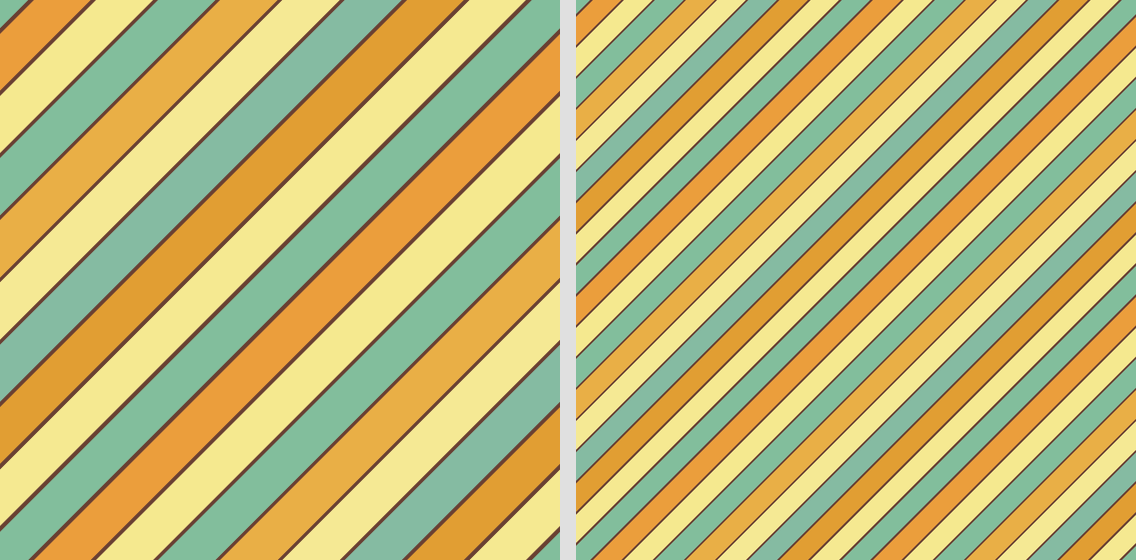
Left, the tile; right, the same tile 2 across and 2 down.
Reproduce this pattern procedurally as a Shadertoy shader.

```glsl
// Retro diagonal stripes: nine 45-degree bands in green, orange and cream,
// parted by thin brown lines. The diagonal coordinate x - y spans a whole
// number of bands per canvas, so every edge wraps onto the opposite one.

#define BANDS 9.0          // bands across and down
#define PHASE 0.5          // shift of the bands, in bands
#define LINE_WIDTH 0.084   // mean line width, in bands
#define LINE_VARY 0.010    // slow change of line width between bands
#define BROWN vec3(0.41, 0.25, 0.20)

const float TAU = 6.2831853;

// Three shades of each hue, one per green-orange-cream group
const vec3 GREEN[3] = vec3[3](
    vec3(0.51, 0.745, 0.61), vec3(0.51, 0.745, 0.61), vec3(0.522, 0.735, 0.635));
const vec3 ORANGE[3] = vec3[3](
    vec3(0.92, 0.62, 0.235), vec3(0.915, 0.685, 0.275), vec3(0.883, 0.62, 0.20));
const vec3 CREAM[3] = vec3[3](
    vec3(0.96, 0.915, 0.56), vec3(0.96, 0.915, 0.58), vec3(0.96, 0.915, 0.57));

vec3 bandColor(float band) {
    int index = int(mod(band, BANDS));
    int group = (index / 3) % 3;
    int hue = index % 3;
    return hue == 0 ? GREEN[group] : hue == 1 ? ORANGE[group] : CREAM[group];
}

// Coverage of the line nearest to t, thinnest around the middle group
float lineMask(float t, float pixel) {
    float edge = floor(t + 0.5);
    float width = LINE_WIDTH - LINE_VARY * cos(TAU * (edge - 4.5) / BANDS);
    float dist = abs(t - edge) - 0.5 * width;
    return 1.0 - smoothstep(-0.6 * pixel, 0.6 * pixel, dist);
}

void mainImage(out vec4 fragColor, in vec2 fragCoord) {
    vec2 uv = fragCoord / iResolution.xy;

    // Position across the stripes, and the size of a pixel along it
    float t = (uv.x - uv.y) * BANDS + PHASE;
    float pixel = BANDS * length(1.0 / iResolution.xy);

    vec3 color = mix(bandColor(floor(t)), BROWN, lineMask(t, pixel));
    fragColor = vec4(color, 1.0);
}
```
